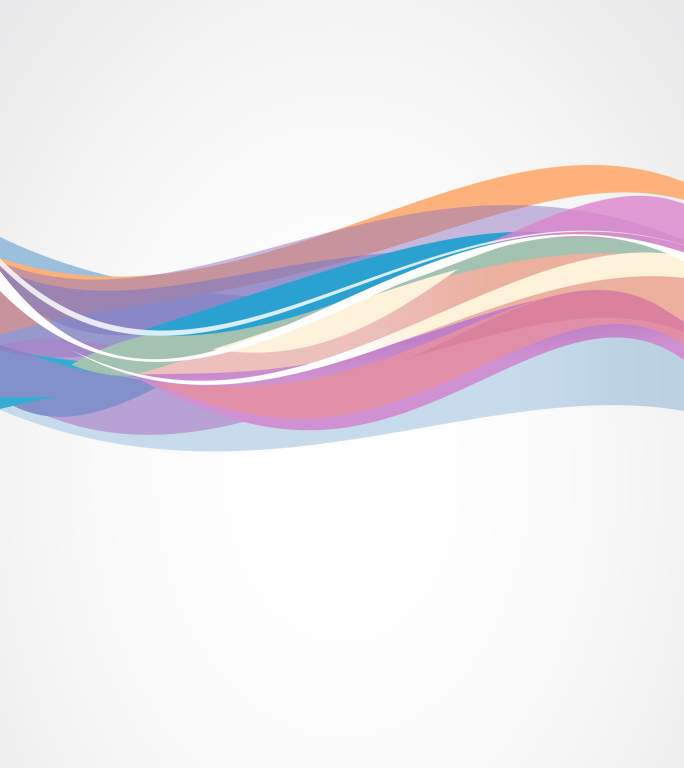
This background is drawn by a WebGL 1 fragment shader. Its source:

```glsl
precision highp float;
// Translucent pastel ribbons waving across a softly shaded white backdrop.
uniform vec2 u_resolution;

// Vertical units per canvas height; depth is measured down from the top edge.
const float UNITS = 768.0;

// Smooth quartic through five evenly spaced heights (Newton differences).
float wave(float x, float start, vec4 h) {
  float t = 4.0 * x;
  vec4 d1 = h - vec4(start, h.xyz);
  vec3 d2 = d1.yzw - d1.xyz;
  vec2 d3 = d2.yz - d2.xy;
  float d4 = d3.y - d3.x;
  return start + t * (d1.x + (t - 1.0) / 2.0 * (d2.x
       + (t - 2.0) / 3.0 * (d3.x + (t - 3.0) / 4.0 * d4)));
}

// Tints the area between two depths; it vanishes where the edges cross.
vec3 ribbon(vec3 base, float depth, float soft, float top, float bottom, vec4 tint) {
  float inside = smoothstep(-soft, soft, depth - top)
               * smoothstep(-soft, soft, bottom - depth);
  return mix(base, tint.rgb, inside * tint.a);
}

// Line of varying half width around a centre depth.
vec3 stroke(vec3 base, float depth, float soft, float centre, float halfWidth, vec4 tint) {
  return ribbon(base, depth, soft, centre - halfWidth, centre + halfWidth, tint);
}

vec3 backdrop(vec2 uv) {
  vec2 q = (uv - vec2(0.5, 0.38)) * vec2(1.0, 0.8);
  return vec3(1.0) - vec3(0.195, 0.19, 0.18) * dot(q, q);
}

void main() {
  vec2 uv = gl_FragCoord.xy / u_resolution;
  float x = uv.x;
  float y = (1.0 - uv.y) * UNITS;
  float soft = 0.75 * UNITS / u_resolution.y;
  vec3 c = backdrop(uv);

  // Pale blue and steel blue foundation
  vec3 paleBlue = mix(vec3(0.785, 0.86, 0.93), vec3(0.73, 0.82, 0.89), smoothstep(0.7, 1.0, x));
  float crest = wave(x, 237.0, vec4(288.0, 300.0, 300.0, 300.0));
  c = ribbon(c, y, soft, crest,
      wave(x, 410.0, vec4(450.0, 441.0, 413.0, 411.0)), vec4(paleBlue, 1.0));
  c = ribbon(c, y, soft, crest,
      wave(x, 405.0, vec4(380.0, 300.0, 200.0, 200.0)), vec4(0.58, 0.73, 0.86, 0.85));

  // Lavender, periwinkle and cyan at the left
  c = ribbon(c, y, soft, wave(x, 345.0, vec4(360.0, 400.0, 400.0, 400.0)),
      wave(x, 392.0, vec4(434.0, 390.0, 330.0, 330.0)), vec4(0.72, 0.63, 0.83, 1.0));
  c = ribbon(c, y, soft, wave(x, 345.0, vec4(385.0, 400.0, 400.0, 400.0)),
      wave(x, 398.0, vec4(380.0, 300.0, 300.0, 300.0)), vec4(0.51, 0.57, 0.79, 1.0));
  vec4 cyan = vec4(0.2, 0.68, 0.83, 1.0);
  c = ribbon(c, y, soft, wave(x, 397.0, vec4(390.0, 380.0, 380.0, 380.0)),
      wave(x, 409.0, vec4(380.0, 370.0, 370.0, 370.0)), cyan);

  // Orange crest under violet veils
  c = ribbon(c, y, soft, wave(x, 258.0, vec4(273.0, 228.0, 174.0, 182.0)),
      wave(x, 335.0, vec4(300.0, 262.0, 210.0, 200.0)), vec4(0.99, 0.7, 0.48, 1.0));
  c = ribbon(c, y, soft, wave(x, 262.0, vec4(272.0, 229.0, 205.0, 240.0)),
      wave(x, 350.0, vec4(338.0, 275.0, 236.0, 262.0)), vec4(0.57, 0.45, 0.74, 0.5));
  c = ribbon(c, y, soft, wave(x, 268.0, vec4(286.0, 258.0, 250.0, 250.0)),
      wave(x, 285.0, vec4(330.0, 275.0, 240.0, 240.0)), vec4(0.5, 0.48, 0.76, 0.6));
  c = ribbon(c, y, soft, wave(x, 350.0, vec4(371.0, 380.0, 380.0, 380.0)),
      wave(x, 340.0, vec4(378.0, 370.0, 370.0, 370.0)), cyan);

  // Sage, salmon and cream core with the bright blue sweep
  c = ribbon(c, y, soft, wave(x, 430.0, vec4(330.0, 301.0, 243.0, 262.0)),
      wave(x, 310.0, vec4(372.0, 312.0, 270.0, 265.0)), vec4(0.64, 0.76, 0.7, 1.0));
  vec3 salmon = mix(vec3(0.93, 0.75, 0.74), vec3(0.92, 0.69, 0.62), smoothstep(0.5, 0.75, x));
  c = ribbon(c, y, soft, wave(x, 410.0, vec4(364.0, 308.0, 262.0, 262.0)),
      wave(x, 340.0, vec4(378.0, 357.0, 310.0, 322.0)), vec4(salmon, 1.0));
  vec3 cream = vec3(0.995, 0.95, 0.86);
  c = ribbon(c, y, soft, wave(x, 400.0, vec4(362.0, 306.0, 256.0, 254.0)),
      wave(x, 300.0, vec4(340.0, 336.0, 230.0, 200.0)), vec4(cream, 1.0));
  c = ribbon(c, y, soft, wave(x, 380.0, vec4(321.0, 266.0, 232.0, 280.0)),
      wave(x, 300.0, vec4(336.0, 301.0, 241.0, 275.0)), vec4(0.17, 0.63, 0.82, 1.0));

  // Magenta and rose underside
  vec3 orchid = mix(vec3(0.75, 0.5, 0.78), vec3(0.81, 0.57, 0.82), smoothstep(370.0, 410.0, y + 60.0 * x));
  c = ribbon(c, y, soft, wave(x, 400.0, vec4(374.0, 357.0, 306.0, 322.0)),
      wave(x, 320.0, vec4(395.0, 428.0, 366.0, 360.0)), vec4(orchid, 1.0));
  c = ribbon(c, y, soft, wave(x, 400.0, vec4(384.0, 372.0, 308.0, 324.0)),
      wave(x, 320.0, vec4(390.0, 415.0, 352.0, 345.0)), vec4(0.88, 0.56, 0.65, 1.0));
  c = ribbon(c, y, soft, wave(x, 380.0, vec4(400.0, 385.0, 310.0, 324.0)),
      wave(x, 360.0, vec4(390.0, 375.0, 330.0, 332.0)), vec4(0.84, 0.47, 0.6, 0.6));

  // Pink crest at the right
  c = ribbon(c, y, soft, wave(x, 400.0, vec4(300.0, 290.0, 232.0, 204.0)),
      wave(x, 280.0, vec4(290.0, 270.0, 241.0, 254.0)), vec4(0.86, 0.52, 0.8, 0.8));

  // White highlights, the lowest one widening into cream
  c = stroke(c, y, soft, wave(x, 262.0, vec4(333.0, 290.0, 238.0, 245.0)),
      mix(3.5, 0.0, x), vec4(1.0, 1.0, 1.0, 0.82));
  c = stroke(c, y, soft, wave(x, 300.0, vec4(381.0, 357.0, 292.0, 267.0)),
      wave(x, -4.0, vec4(1.8, 4.0, 9.5, 11.0)),
      vec4(mix(vec3(1.0), cream, smoothstep(0.5, 0.62, x)), 1.0));
  c = stroke(c, y, soft, wave(x, 281.0, vec4(360.0, 305.0, 242.0, 257.0)),
      wave(x, 10.0, vec4(1.5, 4.5, 2.0, 4.5)), vec4(1.0));

  gl_FragColor = vec4(c, 1.0);
}
```
